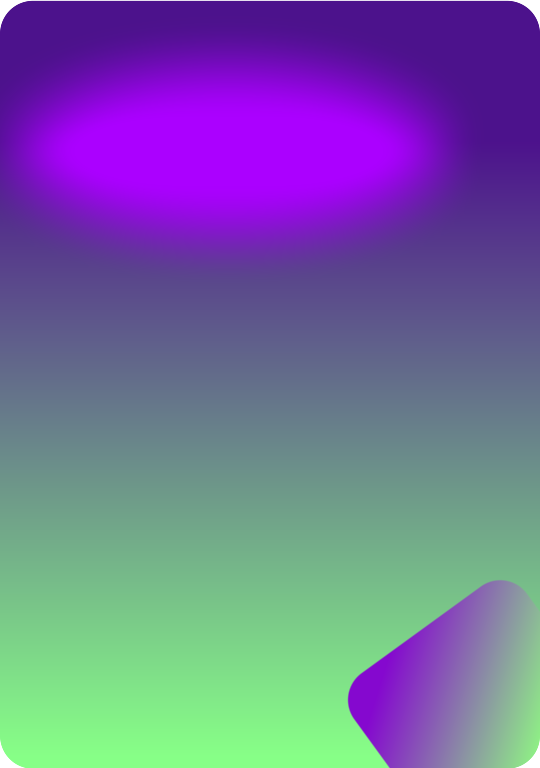
Give the GLSL for this background, as a Shadertoy shader.

```glsl
// Rounded card with a violet-to-green gradient, a blurred ellipse and a tilted tile.

float roundedBox(vec2 p, vec2 halfSize, float radius) {
    vec2 q = abs(p) - halfSize + radius;
    return length(max(q, 0.0)) + min(max(q.x, q.y), 0.0) - radius;
}

// Approximate signed distance to an ellipse, kept finite at its centre.
float ellipse(vec2 p, vec2 radii) {
    float k0 = max(length(p / radii), 1e-3);
    float k1 = max(length(p / (radii * radii)), 1e-3);
    return k0 * (k0 - 1.0) / k1;
}

mat2 rotation(float angle) {
    float c = cos(angle), s = sin(angle);
    return mat2(c, s, -s, c);
}

void mainImage(out vec4 fragColor, in vec2 fragCoord) {
    vec2 p = fragCoord / iResolution.y;
    float aspect = iResolution.x / iResolution.y;
    float pixel = 1.0 / iResolution.y;

    // Vertical backdrop
    vec3 violet = vec3(0.30, 0.07, 0.55);
    vec3 green = vec3(0.53, 1.0, 0.53);
    vec3 color = mix(green, violet, clamp((p.y - 0.015) / 0.80, 0.0, 1.0));

    // Blurred glow
    float glow = smoothstep(0.068, -0.068, ellipse(p - vec2(0.298, 0.803), vec2(0.264, 0.108)));
    color = mix(color, vec3(0.67, 0.0, 1.0), glow);

    // Tilted tile with its own slanted gradient
    vec2 local = rotation(radians(-36.0)) * (p - vec2(0.632, 0.065));
    float tile = roundedBox(local, vec2(0.139, 0.142), 0.043);
    float blend = clamp((dot(p, vec2(0.95, -0.30)) - 0.437) / 0.224, 0.0, 1.0);
    vec3 tileColor = mix(vec3(0.52, 0.03, 0.81), vec3(0.56, 0.95, 0.52), blend);
    color = mix(color, tileColor, smoothstep(pixel, -pixel, tile));

    // White surround outside the card
    float card = roundedBox(p - vec2(0.5 * aspect, 0.499), vec2(0.5 * aspect, 0.5), 0.043);
    color = mix(color, vec3(1.0), smoothstep(-0.5 * pixel, 0.5 * pixel, card));

    fragColor = vec4(color, 1.0);
}
```
